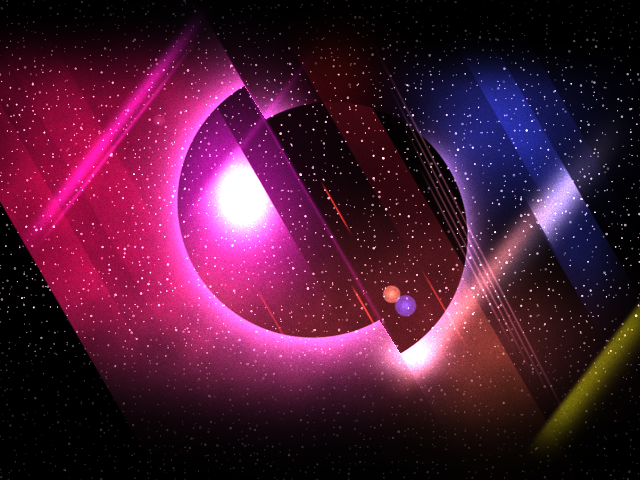
Reproduce this background procedurally as a WebGL 1 fragment shader.

```glsl
precision highp float;
// A dark planet, sliced along a slanted cut and slid apart, before a glowing nebula.
// Gaussian clouds are clipped into slanted bands, then crossed by light rays,
// lens orbs, layered hash-grid stars and a little grain.
uniform vec2 u_resolution;

const vec2 BAND_DIR = vec2(0.5, -0.866);     // along the bands, downwards
const vec2 BAND_NORMAL = vec2(0.866, 0.5);
const vec2 RAY_DIR = vec2(0.61, 0.79);       // along the rising rays
const vec2 RAY_NORMAL = vec2(0.79, -0.61);
const vec2 PLANET = vec2(0.651, 0.578);
const float RADIUS = 0.2815;
const float CUT = 0.853;
const float SLIP = 0.083;
const vec2 CORE = vec2(0.507, 0.592);
const float CORE_EDGE = 0.78;
const vec3 CRIMSON = vec3(0.60, 0.04, 0.23);
const vec3 MAGENTA = vec3(0.95, 0.12, 0.88);
const vec3 ROSE = vec3(0.50, 0.15, 0.29);
const vec3 BROWN = vec3(0.40, 0.18, 0.10);
const vec3 BLUE = vec3(0.19, 0.23, 0.80);
const vec3 PALE = vec3(0.88, 0.72, 0.95);
const vec3 EMBER = vec3(0.80, 0.18, 0.13);
const vec3 LIME = vec3(0.38, 0.37, 0.03);

float pixel;

float hash(vec2 p) {
  p = fract(p * vec2(0.1031, 0.1137));
  p += dot(p, p.yx + 33.33);
  return fract((p.x + p.y) * p.x * 17.0);
}

float noise(vec2 p) {
  vec2 i = floor(p), f = fract(p);
  f = f * f * (3.0 - 2.0 * f);
  return mix(mix(hash(i), hash(i + vec2(1, 0)), f.x),
             mix(hash(i + vec2(0, 1)), hash(i + vec2(1, 1)), f.x), f.y);
}

float fbm(vec2 p) {
  float sum = 0.0, amp = 0.5;
  for (int i = 0; i < 4; i++) {
    sum += amp * noise(p);
    p = p * 2.03 + 7.1;
    amp *= 0.5;
  }
  return sum;
}

float edge(float x, float at) { return smoothstep(at - pixel, at + pixel, x); }
float band(float x, float a, float b) { return edge(x, a) - edge(x, b); }

float cloud(vec2 p, vec2 center, vec2 size) {
  vec2 q = (p - center) / size;
  return exp(-dot(q, q));
}

// Soft line of half-width w, fading out towards both ends a and b.
float ray(float x, float w, float along, float a, float b) {
  float k = (along - a) / (b - a);
  return exp(-x * x / (w * w)) * smoothstep(0.0, 0.3, k) * (1.0 - smoothstep(0.65, 1.0, k));
}

float stars(vec2 p) {
  float light = 0.0;
  for (int i = 0; i < 3; i++) {
    float layer = float(i), scale = 24.0 + 17.0 * layer;
    vec2 g = p * scale + 19.7 * layer, id = floor(g);
    vec2 spot = 0.2 + 0.6 * vec2(hash(id + 3.1), hash(id + 47.3));
    float size = mix(0.0003, 0.0018, pow(hash(id + 81.7), 4.0));
    float d = length(fract(g) - spot) / scale;
    light += step(0.5, hash(id + 11.9)) * (1.0 - smoothstep(size, size + 0.0022, d))
           * (0.25 + 0.75 * hash(id + 5.3));
  }
  return light;
}

vec3 orb(vec2 p, vec2 center, float r, vec3 tint) {
  float d = length(p - center);
  return tint * (1.0 - edge(d, r)) * (0.65 + 0.6 * exp(-d * d / (r * r * 0.15)));
}

void main() {
  pixel = 1.0 / u_resolution.y;
  vec2 p = gl_FragCoord.xy * pixel;
  float s = dot(p, BAND_NORMAL), u = dot(p, BAND_DIR);
  float t = dot(p, RAY_NORMAL), v = dot(p, RAY_DIR);
  float side = edge(s, CUT);
  float dust = 0.6 + 0.8 * fbm(p * 7.0);
  float vertical = smoothstep(0.16, 0.40, p.y) * (1.0 - smoothstep(0.78, 0.98, p.y));

  // Nebula clouds, clipped into bands
  float leftBands = edge(s, 0.29) * (1.0 + 0.25 * band(s, 0.29, 0.392)
                  + 0.15 * band(s, 0.45, 0.55)) * (1.0 - 0.5 * side);
  vec3 sky = CRIMSON * cloud(p, vec2(0.27, 0.60), vec2(0.42, 0.38)) * leftBands * vertical;
  sky += ROSE * cloud(p, vec2(0.60, 0.29), vec2(0.42, 0.12)) * edge(s, 0.29);
  sky += BROWN * cloud(p, vec2(1.02, 0.29), vec2(0.18, 0.15)) * (1.0 - 0.55 * edge(s, 1.047));
  float blueBands = 0.55 + 0.3 * band(s, 1.275, 1.345) - 0.25 * edge(s, 1.41);
  sky += BLUE * cloud(p, vec2(1.04, 0.73), vec2(0.20, 0.15)) * blueBands
       * smoothstep(1.02, 1.2, s) * (1.0 - smoothstep(0.80, 0.94, p.y));
  sky += 0.35 * BLUE * cloud(p, vec2(1.20, 0.50), vec2(0.08, 0.12)) * band(s, 1.235, 1.345);
  sky += vec3(0.15, 0.02, 0.01) * cloud(p, vec2(0.70, 0.84), vec2(0.08, 0.08)) * edge(s, 0.976);
  sky *= dust;

  // Planet halves and the glow around their rim
  vec2 fromCenter = p - PLANET - SLIP * BAND_DIR * side;
  float outside = length(fromCenter) - RADIUS;
  float disc = 1.0 - edge(outside, 0.0);
  vec2 facing = fromCenter / max(length(fromCenter), 0.001);
  float lit = 1.0 - smoothstep(0.72, 0.96, dot(facing, vec2(0.25, 0.968)));
  float right = smoothstep(0.1, 0.9, facing.x);
  float d = max(outside, 0.0);
  float rim = 0.8 * exp(-d / mix(0.032, 0.024, right)) + 0.25 * exp(-d / 0.07) * (1.0 - right);
  sky += mix(vec3(0.92, 0.40, 0.9), vec3(0.75, 0.5, 0.85), right) * rim * lit;
  sky += vec3(1.0, 0.7, 0.9) * cloud(p, vec2(0.855, 0.262), vec2(0.055, 0.04));

  // Planet face: brown haze below, dark above, red band on the right
  vec3 face = mix(vec3(0.42, 0.12, 0.15), vec3(0.05, 0.01, 0.02), smoothstep(0.30, 0.66, p.y));
  face *= 1.0 - 0.65 * edge(s, 1.06);
  face += vec3(0.18, 0.02, 0.04) * band(s, 0.976, 1.06) * smoothstep(0.4, 0.75, p.y);
  face *= dust;
  float glow = cloud(p, CORE, vec2(0.15, 0.18)) * (1.0 - 0.45 * edge(s, CORE_EDGE));
  face += MAGENTA * glow * (1.0 - 0.85 * side);
  face += ROSE * 0.45 * cloud(p, vec2(0.45, 0.46), vec2(0.13, 0.15)) * (1.0 - side);
  vec3 color = mix(sky, face, disc);
  color += 1.7 * cloud(p, CORE, vec2(0.058, 0.07)) * (1.0 - edge(s, CORE_EDGE))
         * smoothstep(-0.05, -0.015, t);

  // Rising rays
  color += MAGENTA * (0.5 * ray(t + 0.258, 0.014, v, 0.38, 1.06)
                    + 0.35 * ray(t + 0.235, 0.004, v, 0.40, 1.0)
                    + 0.2 * ray(t + 0.026, 0.007, v, 0.62, 1.12));
  color += PALE * ray(t - 0.565, 0.034, v, 0.85, 1.42) * (0.2 + 0.7 * band(s, 1.24, 1.345));
  color += vec3(0.85, 0.45, 0.45) * 0.6 * ray(t - 0.543, 0.022, v, 0.62, 1.22) * (1.0 - disc);
  color += LIME * smoothstep(0.82, 0.835, t) * ray(t - 0.84, 0.032, v, 0.70, 1.22);

  // Falling lines: the cut, a bundle on the right and short embers
  color += MAGENTA * 0.22 * ray(s - CUT, 0.004, u, -0.62, 0.34);
  for (int i = 0; i < 4; i++) {
    float k = float(i);
    float line = s - 1.128 + 0.045 * (u + 0.41) + 0.011 * k;
    color += vec3(0.8, 0.42, 0.55) * 0.4 * ray(line, 0.0022, u, -0.42 + 0.09 * k, 0.53 - 0.07 * k);
  }
  color += EMBER * (ray(s - 0.89, 0.002, u, -0.21, -0.07) + ray(s - 0.837, 0.002, u, 0.01, 0.13)
         + 0.6 * ray(s - 0.98, 0.002, u, 0.05, 0.25) + 0.4 * ray(s - 0.662, 0.002, u, -0.09, 0.07));

  // Lens orbs, stars and grain
  color += orb(p, vec2(0.816, 0.387), 0.018, vec3(0.8, 0.48, 0.38));
  color += orb(p, vec2(0.845, 0.363), 0.022, vec3(0.3, 0.25, 0.85));
  color += orb(p, vec2(0.332, 0.750), 0.012, vec3(0.2, 0.08, 0.15));
  color += vec3(1.0, 0.86, 0.95) * stars(p) * (0.2 + 0.7 * vertical);
  color *= 0.92 + 0.16 * hash(floor(p * 400.0));
  gl_FragColor = vec4(clamp(color, 0.0, 1.0), 1.0);
}
```
